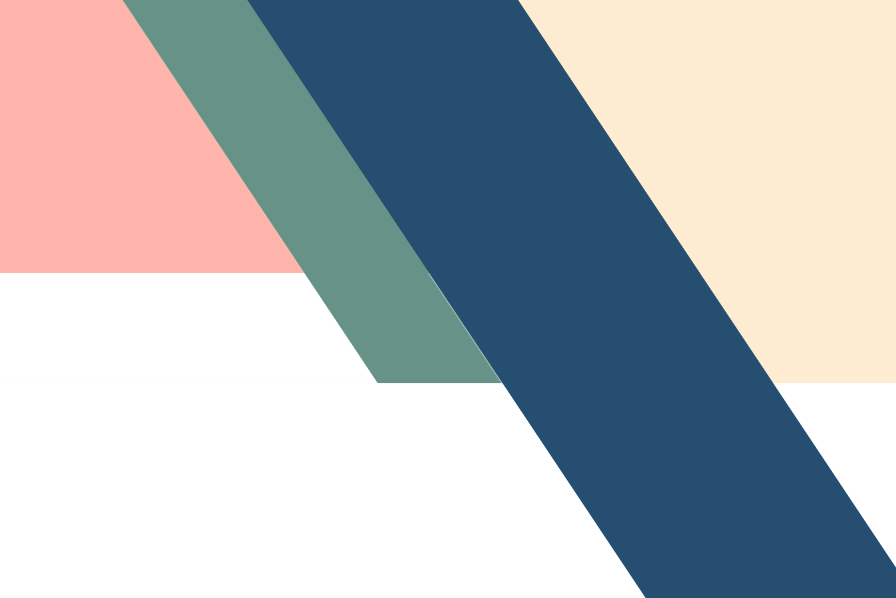
Reproduce this background procedurally as a WebGL 1 fragment shader.

```glsl
precision highp float;
// Flat geometric background: a wide blue and a shorter green diagonal band
// over pink and cream panels on white. Each shape is an intersection of
// antialiased half-planes, layered from back to front.

#define SLANT 0.6667         // rightward shift per unit of descent
#define GREEN_LEFT 0.2051    // band edges, measured along the top
#define BLUE_LEFT 0.4141
#define BLUE_RIGHT 0.8672
#define PINK_DEPTH 0.4565    // panel ends, measured down from the top
#define PANEL_DEPTH 0.6406
#define SEAM_WIDTH 0.0018
#define SEAM_OPACITY 0.4

uniform vec2 u_resolution;

const vec3 WHITE = vec3(1.0);
const vec3 PINK  = vec3(1.0, 0.706, 0.671);
const vec3 CREAM = vec3(0.992, 0.922, 0.824);
const vec3 GREEN = vec3(0.400, 0.573, 0.529);
const vec3 BLUE  = vec3(0.149, 0.306, 0.439);

// Coverage of the positive side of a signed distance, one pixel soft.
float cover(float dist) {
    return clamp(dist * u_resolution.y + 0.5, 0.0, 1.0);
}

// Signed distance to the right of a slanted edge that starts at topX.
float rightOf(vec2 p, float topX) {
    return (p.x - topX - SLANT * p.y) / sqrt(1.0 + SLANT * SLANT);
}

void main() {
    // Canvas space 1.5 wide and 1 high, with y running down from the top.
    vec2 uv = gl_FragCoord.xy / u_resolution;
    vec2 p = vec2(1.5 * uv.x, 1.0 - uv.y);

    float greenEdge = rightOf(p, GREEN_LEFT);
    float blueEdge = rightOf(p, BLUE_LEFT);
    float blueEnd = rightOf(p, BLUE_RIGHT);
    float abovePink = cover(PINK_DEPTH - p.y);
    float abovePanel = cover(PANEL_DEPTH - p.y);

    // Panels, with a barely visible line continuing the lower panel edge
    vec3 color = WHITE;
    float hairline = cover(0.5 * SEAM_WIDTH - abs(p.y - PANEL_DEPTH));
    color -= 0.012 * hairline * cover(-greenEdge);
    color = mix(color, PINK, abovePink * cover(-greenEdge));
    color = mix(color, CREAM, abovePanel * cover(blueEnd));

    // Green band and the pale seam along its lower right side
    color = mix(color, GREEN, abovePanel * cover(greenEdge) * cover(-blueEnd));
    float seam = cover(blueEdge + SEAM_WIDTH) * abovePanel * (1.0 - abovePink);
    color = mix(color, WHITE, SEAM_OPACITY * seam * cover(-blueEnd));

    // Blue band
    color = mix(color, BLUE, cover(blueEdge) * cover(-blueEnd));

    gl_FragColor = vec4(color, 1.0);
}
```
